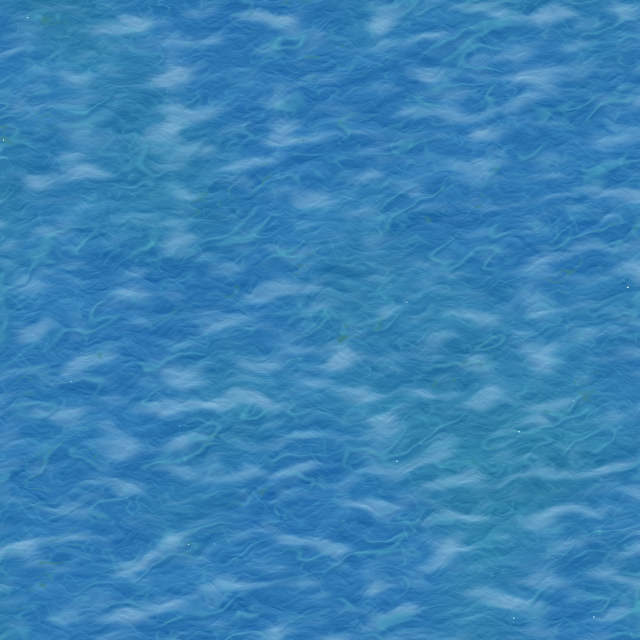
Write a WebGL 1 fragment shader that draws this texture.

```glsl
precision highp float;

uniform vec2 u_resolution;

const vec3 DEEP_BLUE = vec3(0.175, 0.460, 0.695);
const vec3 TEAL = vec3(0.190, 0.505, 0.660);
const vec3 SKY_SHEEN = vec3(0.480, 0.680, 0.825);
const vec3 CREST = vec3(0.320, 0.660, 0.770);
const vec3 TROUGH = vec3(0.125, 0.400, 0.615);
const vec3 OLIVE = vec3(0.220, 0.470, 0.490);
const vec3 GLINT = vec3(0.850, 0.950, 0.980);

vec2 hash2(vec2 p) {
  vec3 q = fract(vec3(p.xyx) * vec3(0.1031, 0.1030, 0.0973));
  q += dot(q, q.yzx + 33.33);
  return fract((q.xx + q.yz) * q.zy);
}

float corner(vec2 cell, vec2 offset) {
  return dot(hash2(cell) * 2.0 - 1.0, offset);
}

// Gradient noise, roughly -0.6 to 0.6
float noise(vec2 p) {
  p += 64.0;
  vec2 i = floor(p);
  vec2 f = p - i;
  vec2 u = f * f * f * (f * (f * 6.0 - 15.0) + 10.0);
  vec2 e = vec2(1.0, 0.0);
  return mix(
    mix(corner(i, f), corner(i + e, f - e), u.x),
    mix(corner(i + e.yx, f - e.yx), corner(i + 1.0, f - 1.0), u.x), u.y);
}

vec2 shear(vec2 p, float slope) {
  return vec2(p.x, p.y - slope * p.x);
}

// Sharp-crested ripples whose octaves alternate in slant
float rippleHeight(vec2 p) {
  float height = 0.0;
  float amplitude = 0.5;
  vec2 scale = vec2(9.0, 20.0);
  float slant = 0.30;
  for (int i = 0; i < 5; i++) {
    float n = noise(shear(p, slant) * scale + float(i) * 17.3);
    height += amplitude * (1.0 - 2.0 * abs(n));
    amplitude *= 0.54;
    scale *= 1.8;
    slant = 0.10 - slant * 0.9;
  }
  return height;
}

// Thin broken lines along the zero level of a noise
float filament(vec2 p, vec2 scale, float slant, float width) {
  vec2 q = shear(p, slant) * scale;
  float line = 1.0 - smoothstep(0.0, width, abs(noise(q)));
  return line * smoothstep(-0.05, 0.25, noise(q * 0.6 + 31.7));
}

// Soft lens-shaped reflections of the sky
float skySheen(vec2 p, vec2 scale, float presence) {
  float n = noise(shear(p, 0.07) * scale);
  return smoothstep(-0.02, 0.46, n + 0.16 * presence);
}

// Rare round sparkles, one candidate per cell
float sparkle(vec2 p, float cells, float chance, float pixel) {
  vec2 q = p * cells;
  vec2 cell = floor(q);
  vec2 pick = hash2(cell + 7.0);
  vec2 center = 0.3 + 0.4 * hash2(cell + 91.0);
  float radius = mix(0.0006, 0.0014, pick.y);
  float dist = length(q - cell - center) / cells;
  return step(1.0 - chance, pick.x)
    * (1.0 - smoothstep(radius - pixel * 0.5, radius + pixel * 0.5, dist));
}

void main() {
  vec2 p = gl_FragCoord.xy / u_resolution.y;
  float pixel = 1.0 / u_resolution.y;

  // Bend the surface so that crests meander
  vec2 bend = vec2(noise(p * 9.0 + 3.1), noise(p * 13.0 + 23.7));
  vec2 q = p + bend * vec2(0.024, 0.016);
  vec2 fine = q + 0.007 * vec2(noise(p * 36.0), noise(p * 42.0 + 9.0));

  // Broad drift between blue and teal, shaded by the swell
  float drift = noise(p * 2.6 + 5.4) + 0.4 * noise(p * 6.0 + 41.0);
  vec3 color = mix(DEEP_BLUE, TEAL, smoothstep(-0.2, 0.45, drift));
  float swell = noise(shear(q, 0.25) * vec2(5.0, 12.0) + 12.0);
  color += swell * vec3(0.05, 0.06, 0.05);

  // Reflected sky, shifted by the ripples
  float height = rippleHeight(fine);
  vec2 lifted = q + vec2(0.0, 0.018 * height);
  float presence = noise(p * 4.0 + 71.0);
  float sheen = skySheen(lifted, vec2(12.5, 35.0), presence);
  float faint = skySheen(lifted + 4.7, vec2(19.0, 48.0), presence);
  color = mix(color, SKY_SHEEN, clamp(0.66 * sheen + 0.32 * faint, 0.0, 0.85));

  // Fine relief from the vertical slope of the ripples
  float stride = 0.002;
  float slope = (rippleHeight(fine + vec2(0.0, stride)) - height) / stride;
  color += clamp(slope * 0.022, -1.3, 1.3) * vec3(0.050, 0.052, 0.042);

  // Cyan crests with a dark edge beneath, and finer cross strands
  vec2 crestScale = vec2(13.0, 32.0);
  float crest = filament(fine, crestScale, 0.35, 0.085);
  float shade = filament(fine + vec2(0.0, 0.006), crestScale, 0.35, 0.16);
  float strand = filament(fine + 2.3, vec2(26.0, 40.0), -0.5, 0.07);
  float veil = filament(fine + 5.9, vec2(30.0, 66.0), 0.2, 0.12);
  color = mix(color, TROUGH, 0.38 * shade);
  color = mix(color, CREST, 0.50 * crest + 0.24 * strand + 0.30 * veil);

  // Olive flecks and sparkles gather along some crests
  float fleck = smoothstep(0.08, 0.32, noise(shear(p, 0.45) * vec2(5.0, 12.0) + 52.0));
  float grain = smoothstep(0.0, 0.25, noise(fine * vec2(50.0, 110.0)));
  color = mix(color, OLIVE, 0.7 * fleck * grain * max(crest, veil));
  float chance = 0.0005 + 0.06 * fleck * crest;
  color = mix(color, GLINT, 0.85 * sparkle(p, 130.0, chance, pixel));

  gl_FragColor = vec4(clamp(color, 0.0, 1.0), 1.0);
}
```
